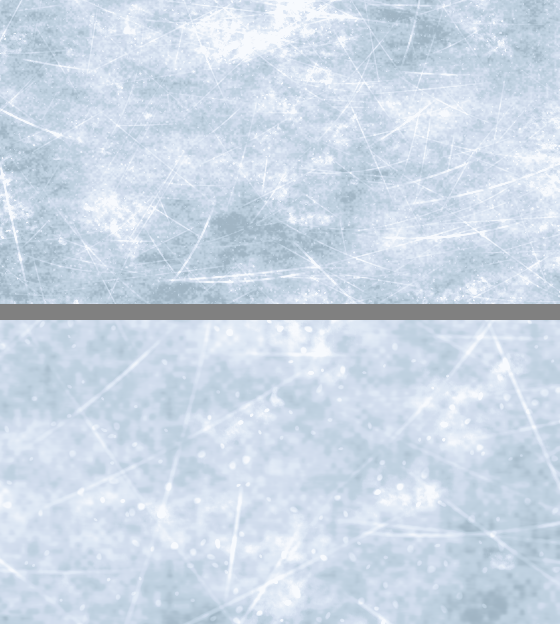
Top: the whole. Bottom: its middle third, enlarged.
A WebGL 1 fragment shader for this texture:

```glsl
precision highp float;
// Scuffed ice: cloudy blue-grey tones from layered value noise, covered with
// fine skate scratches (bent line distances), rough frost patches and small
// cellular chips. All layers add to one tone, which a colour ramp then tints.

uniform vec2 u_resolution;

const vec3 DEEP_ICE = vec3(0.63, 0.71, 0.77);
const vec3 GREY_ICE = vec3(0.75, 0.82, 0.88);
const vec3 BLUE_ICE = vec3(0.82, 0.865, 0.93);
const vec3 PALE_ICE = vec3(0.87, 0.91, 0.96);
const vec3 FROST = vec3(0.97, 0.98, 0.995);

float hash(vec2 p) {
  return fract(sin(dot(p, vec2(127.1, 311.7))) * 43758.55);
}

vec2 hash2(vec2 p) {
  return vec2(hash(p), hash(p + 57.3));
}

float valueNoise(vec2 p) {
  vec2 cell = floor(p);
  vec2 f = fract(p);
  f = f * f * (3.0 - 2.0 * f);
  float low = mix(hash(cell), hash(cell + vec2(1.0, 0.0)), f.x);
  float high = mix(hash(cell + vec2(0.0, 1.0)), hash(cell + 1.0), f.x);
  return mix(low, high, f.y);
}

// Layered noise, turned at each layer and normalised to 0..1
float clouds(vec2 p) {
  float sum = 0.0;
  float total = 0.0;
  float weight = 1.0;
  for (int i = 0; i < 5; i++) {
    sum += weight * valueNoise(p);
    total += weight;
    weight *= 0.6;
    p = mat2(1.98, 0.6, -0.6, 1.98) * p + vec2(13.7, 5.1);
  }
  return sum / total;
}

// Scattered spots: only some cells hold one, each with its own radius
float chips(vec2 p, float density, float radius) {
  vec2 cell = floor(p);
  float spot = 0.0;
  for (int y = -1; y <= 1; y++) {
    for (int x = -1; x <= 1; x++) {
      vec2 id = cell + vec2(float(x), float(y));
      float size = radius * (0.4 + 0.6 * hash(id + 9.2));
      float d = length(p - id - hash2(id));
      float present = step(hash(id + 31.8), density);
      spot = max(spot, present * (1.0 - smoothstep(size * 0.4, size, d)));
    }
  }
  return spot;
}

// One bent line that fades towards both ends
float scratch(vec2 p, float angle, float halfLength, float bend, float width, float softness) {
  float c = cos(angle);
  float s = sin(angle);
  vec2 q = vec2(c * p.x + s * p.y, c * p.y - s * p.x);
  float slope = 2.0 * bend * q.x;
  float d = abs(q.y - bend * q.x * q.x) / sqrt(1.0 + slope * slope);
  float fade = 1.0 - smoothstep(0.25, 1.0, abs(q.x) / halfLength);
  return fade * (1.0 - smoothstep(width, width + softness, d));
}

// Random scratches, mostly shallow with a few steep ones
float scratchLayer(vec2 p, float aspect, float count, float seed, float reach, float width, float softness) {
  float sum = 0.0;
  for (int i = 0; i < 170; i++) {
    if (float(i) >= count) break;
    vec2 id = vec2(float(i) + 0.5, seed);
    vec2 centre = hash2(id) * vec2(aspect, 1.0);
    float turn = 2.0 * hash(id + 3.1) - 1.0;
    float angle = 1.45 * turn * (0.45 + 0.55 * abs(turn));
    float bend = 0.7 * pow(2.0 * hash(id + 7.7) - 1.0, 3.0);
    float halfLength = reach * (0.2 + 0.8 * hash(id + 5.9));
    float strength = 0.3 + 0.7 * hash(id + 11.3);
    sum += strength * scratch(p - centre, angle, halfLength, bend, width * strength, softness);
  }
  return sum;
}

vec3 iceRamp(float t) {
  vec3 color = mix(DEEP_ICE, GREY_ICE, smoothstep(0.04, 0.40, t));
  color = mix(color, BLUE_ICE, smoothstep(0.38, 0.58, t));
  color = mix(color, PALE_ICE, smoothstep(0.56, 0.74, t));
  return mix(color, FROST, smoothstep(0.70, 1.04, t));
}

void main() {
  vec2 p = gl_FragCoord.xy / u_resolution.y;
  float aspect = u_resolution.x / u_resolution.y;
  float edge = max(0.0035, 1.2 / u_resolution.y);

  // Cloudy body, mottling, sideways streaks and fine grain
  float body = clouds(p * vec2(3.0, 4.6) + 4.0) - 0.5;
  float mottle = clouds(p * vec2(15.0, 21.0) + 63.0) - 0.5;
  float streaks = clouds(p * vec2(8.0, 36.0) + 21.0) - 0.5;
  float grain = 0.6 * valueNoise(p * 150.0) + 0.4 * valueNoise(p * 80.0 + 17.0) - 0.5;
  float tone = 0.37 + 0.12 * p.y + 1.05 * body + 0.5 * mottle + 0.4 * streaks + 0.42 * grain;

  // Frost patches with a crumbly texture
  float patches = smoothstep(0.50, 0.76, clouds(p * vec2(5.0, 7.0) + 47.0));
  float crumbs = smoothstep(0.35, 0.8, clouds(p * 48.0 + 8.0));
  tone += patches * (0.16 + 0.55 * crumbs);

  // Ragged chips, from single flecks to larger knocks
  vec2 ragged = vec2(valueNoise(p * 75.0), valueNoise(p * 75.0 + 90.0)) - 0.5;
  tone += (0.22 + 0.4 * patches) * chips((p + 0.006 * ragged) * 50.0, 0.35, 0.28);
  tone += 0.45 * crumbs * chips((p + 0.025 * ragged) * vec2(8.0, 11.0) + 5.0, 0.2, 0.26);

  // Hairlines, bold cuts and their powdery halos, worn away in places
  float wear = 0.2 + 1.2 * valueNoise(p * 32.0 + 3.0);
  tone += 0.34 * wear * scratchLayer(p, aspect, 170.0, 2.0, 0.40, 0.0003, edge);
  tone += 0.56 * wear * scratchLayer(p, aspect, 26.0, 71.0, 0.46, 0.0016, edge);
  tone += 0.15 * wear * scratchLayer(p, aspect, 26.0, 71.0, 0.46, 0.002, 0.018);

  gl_FragColor = vec4(iceRamp(tone), 1.0);
}
```
